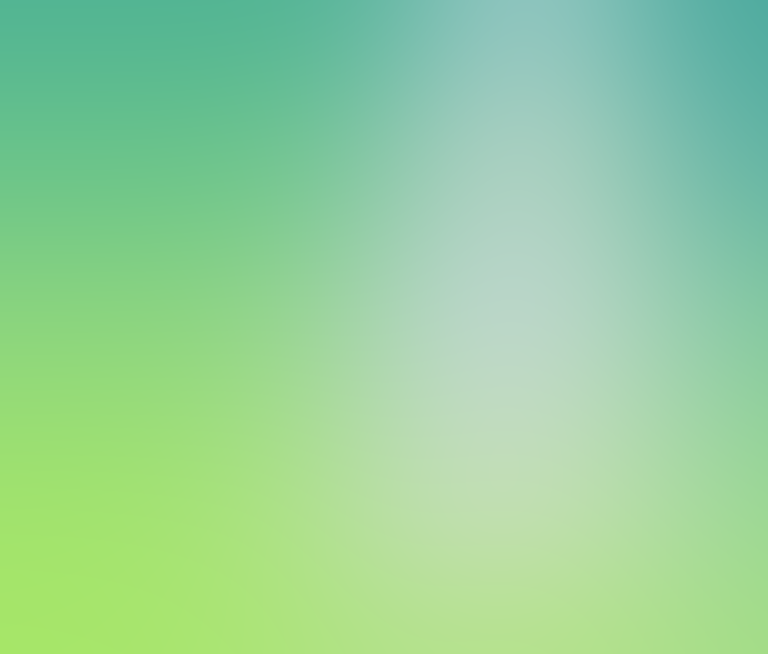
A WebGL 2 fragment shader for this background:

```glsl
#version 300 es
precision highp float;
// Soft colour mesh: a teal-to-lime wash with a pale vertical glow right of centre.
// Three vertical colour ramps (left side, glow, right side) are smoothed by a
// spline and blended across by a Gaussian that widens toward the bottom.

#define GLOW_TOP_X 0.685
#define GLOW_BOTTOM_X 0.645
#define GLOW_TOP_WIDTH 0.20
#define GLOW_BOTTOM_WIDTH 0.33
#define STOPS 5

uniform vec2 u_resolution;
out vec4 fragColor;

// Colour stops run from the bottom edge to the top edge.
const vec3 LEFT[STOPS] = vec3[](
    vec3(0.650, 0.902, 0.405), vec3(0.622, 0.885, 0.430), vec3(0.545, 0.835, 0.490),
    vec3(0.420, 0.768, 0.540), vec3(0.325, 0.710, 0.575));
const vec3 GLOW[STOPS] = vec3[](
    vec3(0.712, 0.885, 0.560), vec3(0.755, 0.870, 0.705), vec3(0.733, 0.842, 0.780),
    vec3(0.658, 0.812, 0.753), vec3(0.550, 0.769, 0.741));
const vec3 RIGHT[STOPS] = vec3[](
    vec3(0.610, 0.855, 0.520), vec3(0.555, 0.830, 0.550), vec3(0.475, 0.775, 0.595),
    vec3(0.365, 0.700, 0.625), vec3(0.295, 0.665, 0.615));

// Catmull-Rom spline through evenly spaced stops, t in 0..1.
vec3 ramp(vec3 stops[STOPS], float t) {
    float position = clamp(t, 0.0, 1.0) * float(STOPS - 1);
    int i = min(int(position), STOPS - 2);
    float f = position - float(i);
    vec3 before = stops[max(i - 1, 0)];
    vec3 a = stops[i];
    vec3 b = stops[i + 1];
    vec3 after = stops[min(i + 2, STOPS - 1)];
    vec3 slopeA = 0.5 * (b - before);
    vec3 slopeB = 0.5 * (after - a);
    vec3 linearPart = mix(a, b, f * f * (3.0 - 2.0 * f));
    return linearPart + f * (1.0 - f) * ((1.0 - f) * slopeA - f * slopeB);
}

void main() {
    vec2 uv = gl_FragCoord.xy / u_resolution;

    // Side colours, with the right ramp taking over beneath the glow.
    float side = smoothstep(0.3, 0.95, uv.x);
    vec3 color = mix(ramp(LEFT, uv.y), ramp(RIGHT, uv.y), side);

    // Pale glow, narrow at the top and broad at the bottom.
    float center = mix(GLOW_BOTTOM_X, GLOW_TOP_X, uv.y);
    float width = mix(GLOW_BOTTOM_WIDTH, GLOW_TOP_WIDTH, uv.y);
    float offset = (uv.x - center) / width;
    color = mix(color, ramp(GLOW, uv.y), exp(-offset * offset));

    fragColor = vec4(color, 1.0);
}
```
